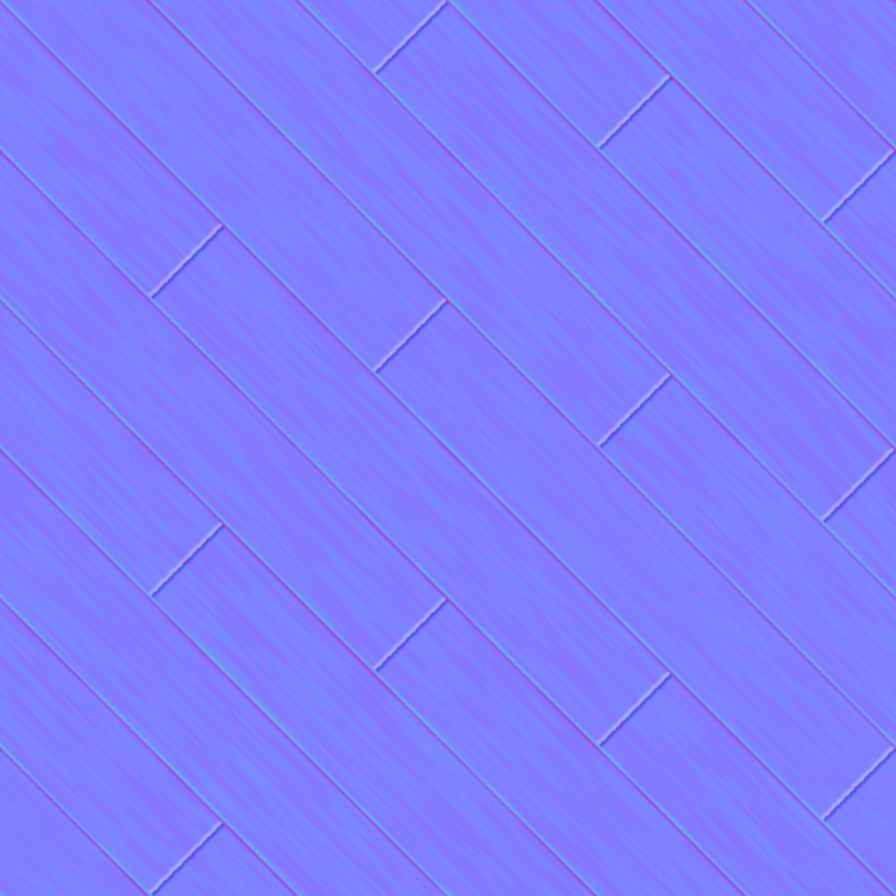
A three.js fragment shader for this texture map:

```glsl
varying vec2 vUv;

const float PLANKS = 6.0;          // diagonal planks per tile
const float SEAM_WIDTH = 0.014;    // in plank widths
const float JOINT_WIDTH = 0.0028;  // in plank lengths
const vec3 FLAT_NORMAL = vec3(0.504, 0.497, 0.997);
const vec2 ACROSS_TINT = vec2(0.085, -0.16);
const vec2 ALONG_TINT = vec2(0.17, 0.16);

float hash(vec2 cell, float seed) {
  vec3 q = fract(vec3(cell.xyx) * vec3(0.1031, 0.1030, 0.0973) + seed * 0.137);
  q += dot(q, q.yzx + 33.33);
  return fract((q.x + q.y) * q.z);
}

// Folds a diagonal lattice cell into the unit tile
vec2 wrapCell(vec2 cell, vec2 period) {
  float turns = floor((cell.x + 0.5) / period.x);
  cell -= turns * period;
  return vec2(cell.x, mod(cell.y + 0.5, 2.0 * period.y) - 0.5);
}

// Soft cellular noise from -1 to 1; density is cells per plank width and length
float fibres(vec2 plankPos, vec2 density, float seed) {
  vec2 p = plankPos * density;
  vec2 period = density * vec2(PLANKS, 1.0);
  vec2 base = floor(p);
  float total = 0.0;
  float weights = 0.0;
  for (int i = -1; i <= 1; i++) {
    for (int j = -1; j <= 1; j++) {
      vec2 cell = base + vec2(float(i), float(j));
      vec2 id = floor(wrapCell(cell, period) + 0.5);
      vec2 site = cell + vec2(hash(id, seed), hash(id, seed + 1.0));
      vec2 d = p - site;
      float w = exp(-6.0 * dot(d, d));
      total += w * (2.0 * hash(id, seed + 2.0) - 1.0);
      weights += w;
    }
  }
  return total / max(weights, 0.0001);
}

// Slope of a rounded groove: up to +1 before its centre, -1 after
float grooveSlope(float offset, float width) {
  float x = offset / width;
  return -x * exp(0.5 - 0.5 * x * x);
}

float centred(float x) {
  return fract(x + 0.5) - 0.5;
}

// Slight chipping of the cut ends
float chipping(float across) {
  return 0.0004 * sin(across * 43.0) + 0.0003 * sin(across * 97.0 + 1.3);
}

void main() {
  // x runs across the planks, y along them
  vec2 plankPos = vec2((vUv.x + vUv.y) * PLANKS, vUv.x - vUv.y);
  float plank = floor(plankPos.x);
  float seamOffset = centred(plankPos.x);

  // Wood grain, with its strength varied by plank
  float strength = mix(0.8, 1.2, hash(vec2(mod(plank, PLANKS), 3.0), 9.0));
  float fine = fibres(plankPos, vec2(28.0, 14.0), 1.0);
  float broad = fibres(plankPos, vec2(9.0, 5.0), 5.0);
  float rough = fibres(plankPos, vec2(32.0, 160.0), 11.0);
  float across = strength * (0.22 * fine + 0.06 * broad + 0.12 * rough);
  float along = 0.07 * rough;

  // Long seams between planks
  across += grooveSlope(seamOffset, SEAM_WIDTH);

  // End joints, staggered by a third of a plank length
  float jointOffset = centred(plankPos.y - 5.0 / 6.0 - plank / 3.0);
  float inside = smoothstep(0.01, 0.035, abs(seamOffset));
  jointOffset += chipping(fract(plankPos.x));
  along += inside * grooveSlope(jointOffset, JOINT_WIDTH);

  // Slopes encoded as a normal
  vec3 normal = FLAT_NORMAL;
  normal.xy += across * ACROSS_TINT + along * ALONG_TINT;
  normal.z -= 0.1 * across * across + 0.06 * along * along - 0.04 * along;
  gl_FragColor = vec4(clamp(normal, 0.0, 1.0), 1.0);
}
```
